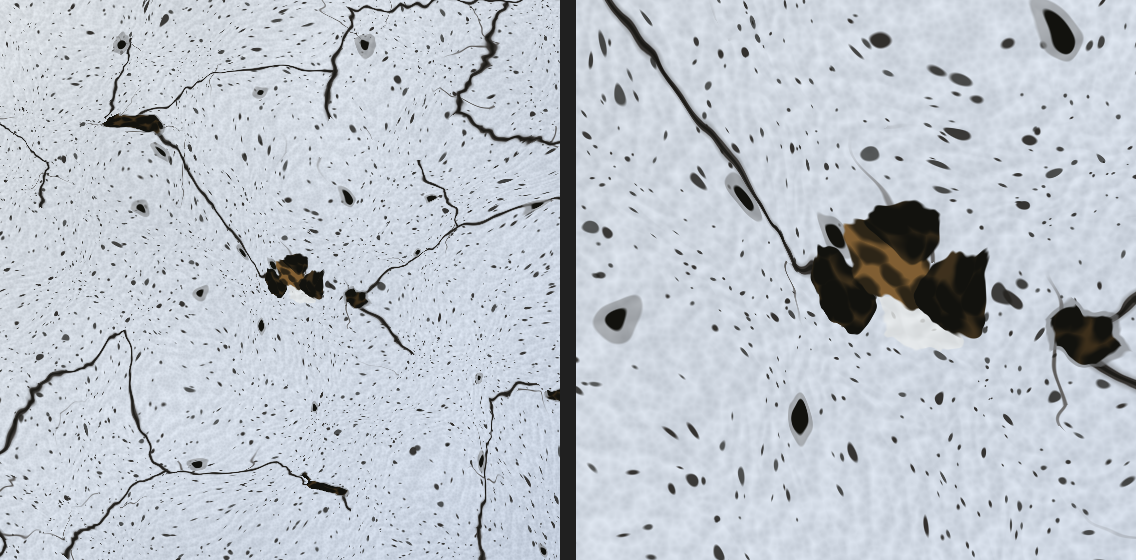
Left, the full canvas; right, a detail of the centre.
A Shadertoy shader for this texture:

```glsl
#define PLASTER vec3(.815, .845, .885)
#define SHADE vec3(.47, .48, .49)
#define CRACK vec3(.19, .18, .17)
#define SOOT vec3(.07, .07, .055)
#define RUST vec3(.50, .37, .20)
#define HUB vec2(.54, .53)
#define CRACK_SCALE 3.8
#define CRACK_KEEP .68
#define CRACK_HALF .0038
#define SPECK_SHARE .42
#define PIT_SHARE .42
#define GRAIN .085

const mat2 TURN = mat2(.8, .6, -.6, .8);

vec3 hash3(vec2 c) {
    vec3 q = fract(c.xyx * vec3(.1031, .1030, .0973));
    q += dot(q, q.yxz + 33.33);
    return fract((q.xxy + q.yzz) * q.zyx);
}

// Layered sines, roughly -1 to 1
float waves(vec2 p) {
    float sum = 0., amp = .5;
    for (int i = 0; i < 4; i++) {
        p = TURN * p * 1.9 + 1.3;
        sum += amp * sin(p.x + 1.5 * sin(p.y));
        amp *= .6;
    }
    return sum;
}

// Bends space so that straight edges turn jagged
vec2 warp(vec2 p) {
    float freq = 9.;
    mat2 turn = TURN;
    for (int i = 0; i < 6; i++) {
        p += .33 / freq * sin(freq * (turn * p).yx + float(i) * vec2(1.7, 4.1));
        freq *= 2.07;
        turn *= TURN;
    }
    return p;
}

float cellular(vec2 p) {
    vec2 base = floor(p);
    float best = 9.;
    for (int k = 0; k < 9; k++) {
        vec2 cell = base + vec2(k % 3 - 1, k / 3 - 1);
        best = min(best, length(cell + hash3(cell).xy - p));
    }
    return best;
}

// Seeds are pushed out of a ring, so their borders meet at its centre
vec2 seedPoint(vec2 cell, float ring) {
    vec2 s = cell + .1 + .8 * hash3(cell + 137.).xy;
    return s * max(1., ring / length(s));
}

// x: distance to the kept cell borders, y: to the nearest junction, z: its random value
vec3 crackNet(vec2 p, float ring, float keep) {
    vec2 base = floor(p), home = base, seed = base;
    float nearest = 99.;
    for (int k = 0; k < 25; k++) {
        vec2 cell = base + vec2(k % 5 - 2, k / 5 - 2);
        vec2 s = seedPoint(cell, ring);
        float d = length(s - p);
        if (d < nearest) { nearest = d; home = cell; seed = s; }
    }
    float edge = 9., second = 99., third = 99.;
    vec2 cell2 = home, cell3 = home;
    for (int k = 0; k < 25; k++) {
        vec2 cell = base + vec2(k % 5 - 2, k / 5 - 2);
        if (cell == home) continue;
        vec2 s = seedPoint(cell, ring);
        vec3 rnd = hash3(cell + home + 71.);
        float border = dot(.5 * (s + seed) - p, normalize(s - seed));
        if (rnd.x < keep) edge = min(edge, border / mix(.5, 1., rnd.y));
        float d = length(s - p);
        if (d < second) { third = second; cell3 = cell2; second = d; cell2 = cell; }
        else if (d < third) { third = d; cell3 = cell; }
    }
    return vec3(edge, (third - nearest) / 1.5, hash3(home + cell2 + cell3 + 19.).x);
}

// Distance to one random spot per cell, far away where the cell is empty
float scatter(vec2 p, float scale, float share, float margin, out vec3 rnd) {
    vec2 cell = floor(p * scale);
    vec2 spot = mix(vec2(margin), vec2(1. - margin), hash3(cell + scale).xy);
    rnd = hash3(cell + scale + 57.);
    return rnd.x < share ? length(fract(p * scale) - spot) / scale : 1.;
}

float ink(float d, float radius) {
    float soft = max(.7 / iResolution.y, .0007);
    return 1. - smoothstep(radius - soft, radius + soft, d);
}

void mainImage(out vec4 fragColor, in vec2 fragCoord) {
    vec2 p = fragCoord / iResolution.y;
    vec2 w = warp(p) - HUB;
    vec3 rnd;

    // Plaster with fine relief
    float relief = cellular(w * 75.) - cellular(w * 75. + vec2(.25, -.25));
    float fine = cellular(p * 190.) - .5;
    vec3 col = PLASTER + GRAIN * (relief + .7 * fine) + .022 * waves(p * 2.5);
    col += vec3(.03, .02, .0) * (p.y - p.x);

    // Cracks with a stained fringe, and hairlines branching off them
    vec3 net = crackNet(w * CRACK_SCALE, .95, CRACK_KEEP);
    float crack = net.x / CRACK_SCALE;
    float hair = crackNet(w * 10. + 40., 0., .3).x / 10.;
    float rough = waves(w * 45.);
    float width = CRACK_HALF * (.8 + .35 * rough);
    col = mix(col, CRACK * 1.5, .85 * ink(hair, .0012) * (1. - smoothstep(.02, .075, crack)));
    col = mix(col, SHADE, .5 * (1. - smoothstep(width, width + .004, crack)));
    col = mix(col, CRACK + .07 * rough, ink(crack, width));
    col = mix(col, SOOT, .7 * ink(crack, width * .4));

    // Specks of several sizes
    float scale = 66.;
    vec2 q = w + 3.;
    for (int i = 0; i < 5; i++) {
        float d = scatter(q, scale, SPECK_SHARE, .14, rnd);
        float radius = mix(.045, .11, rnd.y * rnd.y) / scale;
        col = mix(col, mix(SOOT, CRACK, rnd.z), mix(.65, 1., rnd.z) * ink(d, radius));
        scale *= .71;
        q = TURN * q;
    }

    // Round pits inside grey halos
    float pit = scatter(TURN * w + 5., 6.5, PIT_SHARE, .2, rnd);
    float core = mix(.004, .009, rnd.y);
    float halo = ink(pit, core * mix(1.5, 2.4, rnd.z));
    col = mix(col, SHADE + .12 * relief + .07, .65 * halo);
    col = mix(col, SOOT, ink(pit, core));

    // Eroded holes at some junctions
    float rustMask = smoothstep(.35, .8, cellular(w * 65.) + .25 * rough);
    float hole = net.y / CRACK_SCALE + .003 * rough;
    float size = net.z < .16 ? mix(.011, .026, net.z / .16) : -1.;
    col = mix(col, SHADE, .6 * ink(hole, size + .003));
    col = mix(col, mix(SOOT, RUST * .7, .6 * rustMask), ink(hole, size));

    // Central cavity: dark lobes on both sides of a rusty one, over a pale chip
    float chip = length((w - vec2(.012, -.028)) * vec2(.7, 1.)) + .004 * rough;
    col = mix(col, vec3(.89, .9, .9) + GRAIN * relief, .8 * ink(chip, .02));
    for (int i = 0; i < 4; i++) {
        float side = float(i % 3) - 1.;
        float middle = 1. - abs(side);
        vec2 centre = vec2(.038 * side, .016 * middle - .01) + (i == 3 ? vec2(.055, .034) : vec2(0));
        float lobe = length(w - centre) + .004 * rough;
        float rust = clamp(rustMask * mix(.4, 1.1, middle) + .25 * middle, 0., 1.);
        col = mix(col, mix(SOOT, RUST, rust), ink(lobe, i == 3 ? .016 : .023));
    }

    fragColor = vec4(clamp(col, 0., 1.), 1.);
}
```
